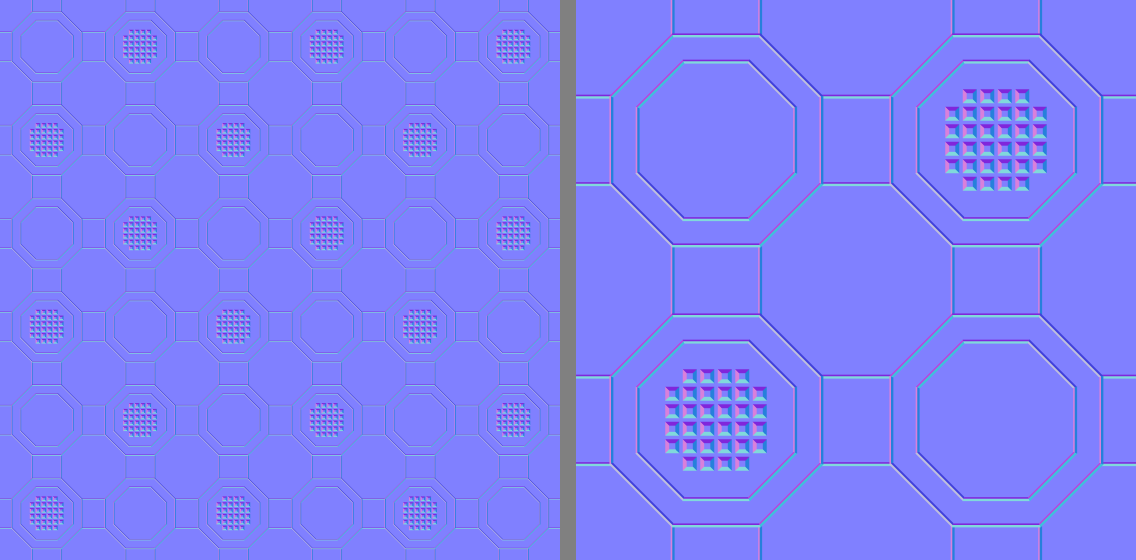
Left, the full canvas; right, a detail of the centre.
Reproduce this texture map procedurally as a Shadertoy shader.

```glsl
const float REPEATS = 6.0;        // cells across and down
const float CELL = 128.0;         // design units per cell
const float OUTER_RADIUS = 48.0;  // octagon apothems
const float INNER_RADIUS = 36.0;
const float LINK_HALF = 20.0;     // half width of the strips joining octagons
const float GROOVE_WALL = 0.9;    // width of each groove wall
const float GROOVE_TILT = 0.7;
const float WALL_BIAS = 0.2;      // widens walls facing the upper left
const float HOLE_PITCH = 8.0;
const float HOLE_HALF = 3.2;
const float HOLE_WALL = 1.8;
const float HOLE_TILT = 0.7;
const int SAMPLES = 3;            // supersampling per axis

vec3 encodeNormal(vec2 tilt) {
    return 0.5 + 0.5 * vec3(tilt, sqrt(1.0 - dot(tilt, tilt)));
}

// Box-filtered coverage of the interval from lo to hi
float band(float d, float lo, float hi, float px) {
    return clamp((hi - d) / px + 0.5, 0.0, 1.0) - clamp((lo - d) / px + 0.5, 0.0, 1.0);
}

vec2 signs(vec2 p) {
    return mix(vec2(-1.0), vec2(1.0), step(0.0, p));
}

// Unit axis of the larger component, with its sign
vec2 majorAxis(vec2 p) {
    vec2 a = abs(p);
    return signs(p) * (a.x > a.y ? vec2(1.0, 0.0) : vec2(0.0, 1.0));
}

// Distance from the centre in octagon metric (x) and outward direction (yz)
vec3 octagon(vec2 p) {
    vec2 a = abs(p);
    float straight = max(a.x, a.y);
    float diagonal = (a.x + a.y) * sqrt(0.5);
    return straight > diagonal ? vec3(straight, majorAxis(p))
                               : vec3(diagonal, signs(p) * sqrt(0.5));
}

float wallWidth(vec2 facing) {
    return GROOVE_WALL * (1.0 + WALL_BIAS * dot(facing, vec2(-1.0, 1.0)));
}

// Two opposed walls meeting at d = 0
vec3 addGroove(vec3 color, float d, vec2 dir, float mask, float px) {
    float nearWall = band(d, -wallWidth(dir), 0.0, px);
    float farWall = band(d, 0.0, wallWidth(-dir), px);
    color = mix(color, encodeNormal(dir * GROOVE_TILT), nearWall * mask);
    return mix(color, encodeNormal(-dir * GROOVE_TILT), farWall * mask);
}

// Square bevelled holes in a block of six by six without its corners
vec3 addGrate(vec3 color, vec2 p, float px) {
    vec2 index = abs(floor(p / HOLE_PITCH) + 0.5);
    if (max(index.x, index.y) > 3.0 || index.x + index.y > 4.5) return color;
    vec2 q = (fract(p / HOLE_PITCH) - 0.5) * HOLE_PITCH;
    float d = max(abs(q.x), abs(q.y));
    float wall = band(d, HOLE_HALF - HOLE_WALL, HOLE_HALF, px);
    return mix(color, encodeNormal(-majorAxis(q) * HOLE_TILT), wall);
}

vec3 surface(vec2 uv, float px) {
    vec2 cell = floor(uv * REPEATS);
    vec2 p = (fract(uv * REPEATS) - 0.5) * CELL;
    vec3 color = encodeNormal(vec2(0.0));
    vec3 oct = octagon(p);

    // Strips between neighbouring octagons
    vec2 a = abs(p);
    vec2 linkDir = signs(p) * (a.x > a.y ? vec2(0.0, 1.0) : vec2(1.0, 0.0));
    float outside = step(OUTER_RADIUS, oct.x);
    color = addGroove(color, min(a.x, a.y) - LINK_HALF, linkDir, outside, px);

    // Octagon outlines
    color = addGroove(color, oct.x - OUTER_RADIUS, oct.yz, 1.0, px);
    color = addGroove(color, oct.x - INNER_RADIUS, oct.yz, 1.0, px);

    // Grates on alternate cells
    if (mod(cell.x + cell.y, 2.0) < 0.5) color = addGrate(color, p, px);
    return color;
}

void mainImage(out vec4 fragColor, in vec2 fragCoord) {
    float count = float(SAMPLES);
    float px = REPEATS * CELL / (iResolution.y * count);
    vec3 sum = vec3(0.0);
    for (int j = 0; j < SAMPLES; j++) {
        for (int i = 0; i < SAMPLES; i++) {
            vec2 offset = (vec2(i, j) + 0.5) / count - 0.5;
            sum += surface((fragCoord + offset) / iResolution.xy, px);
        }
    }
    fragColor = vec4(sum / (count * count), 1.0);
}
```
